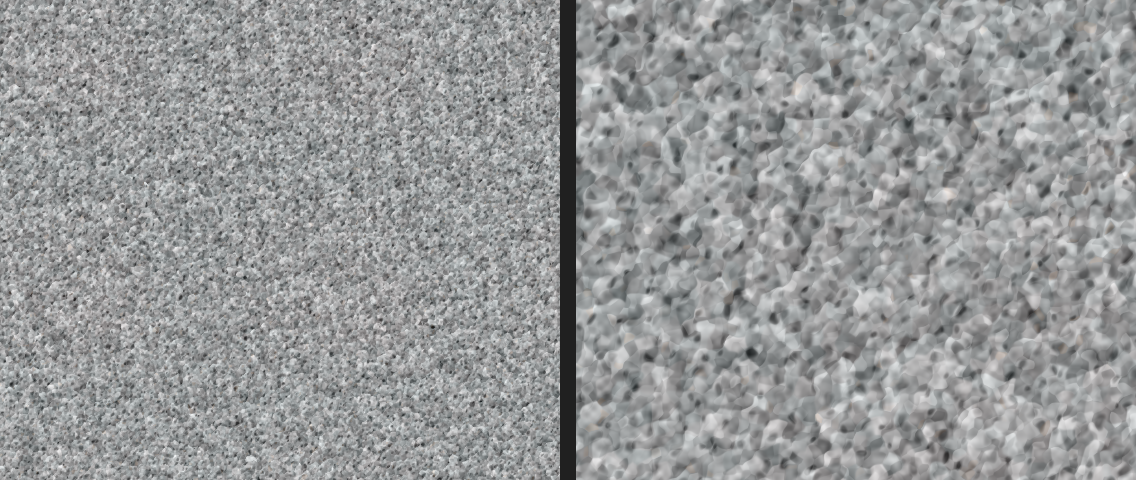
Left, the full canvas; right, a detail of the centre.
A WebGL 1 fragment shader for this texture:

```glsl
precision highp float;

// Fine grey granite: pale, ragged mineral grains of two sizes with small dark
// pits between them. Grains are blended, slightly slanted Voronoi cells on a
// warped plane; wrapped value noise adds patches, grit and faint tint drift.

uniform vec2 u_resolution;

const vec2 GRAIN_CELLS = vec2(116.0, 99.0);
const vec2 CHIP_CELLS = vec2(190.0, 163.0);
const vec2 PIT_CELLS = vec2(82.0, 70.0);
const vec2 PATCH_CELLS = vec2(76.0, 65.0);
const vec2 WARP_CELLS = vec2(170.0, 145.0);
const vec2 GRIT_CELLS = vec2(256.0, 219.0);
const vec2 DRIFT_CELLS = vec2(3.0);
const vec2 SLANT = vec2(0.53, 0.848);

const float BASE_SHADE = 0.626;
const float WARP_SIZE = 0.0036;
const vec3 COOL_BIAS = vec3(-0.006, 0.001, 0.004);
const vec3 GREEN_TINT = vec3(-0.022, 0.004, 0.007);
const vec3 WARM_TINT = vec3(0.03, 0.0, -0.025);

float hash(vec2 p, float seed) {
  return fract(sin(dot(p, vec2(127.1, 311.7)) + seed * 17.31) * 43758.5453);
}

vec2 hash2(vec2 p, float seed) {
  return vec2(hash(p, seed), hash(p, seed + 1.0));
}

// Value noise that wraps after a whole number of cells, centred on zero.
float wrappedNoise(vec2 uv, vec2 cells, float seed) {
  vec2 p = uv * cells;
  vec2 cell = floor(p);
  vec2 f = fract(p);
  f = f * f * (3.0 - 2.0 * f);
  vec2 lo = mod(cell, cells);
  vec2 hi = mod(cell + 1.0, cells);
  float bottom = mix(hash(lo, seed), hash(vec2(hi.x, lo.y), seed), f.x);
  float top = mix(hash(vec2(lo.x, hi.y), seed), hash(hi, seed), f.x);
  return mix(bottom, top, f.y) - 0.5;
}

// Length of an offset that is compressed along the given direction.
float slantedLength(vec2 offset, vec2 direction, float stretch) {
  float along = dot(offset, direction) / stretch;
  float across = dot(offset, vec2(-direction.y, direction.x));
  return length(vec2(along, across));
}

// Returns blended grain shade, blended tint and lit slope.
vec3 grains(vec2 uv, vec2 cells, float seed) {
  vec2 p = uv * cells;
  vec2 cell = floor(p);
  vec4 sum = vec4(0.0);
  for (int y = -1; y <= 1; y++) {
    for (int x = -1; x <= 1; x++) {
      vec2 neighbour = cell + vec2(float(x), float(y));
      vec2 id = mod(neighbour, cells);
      vec2 offset = p - neighbour - 0.05 - 0.9 * hash2(id, seed);
      float d = slantedLength(offset, SLANT, 1.2);
      // Unequal weights let some grains grow over their neighbours.
      float growth = mix(0.3, 2.5, hash(id, seed + 4.0));
      float weight = growth * exp(-17.0 * d * d);
      float slope = dot(offset, vec2(-0.6, 0.8));
      sum += weight * vec4(hash(id, seed + 2.0), hash(id, seed + 3.0), slope, 1.0);
    }
  }
  return sum.xyz / max(sum.w, 1e-6);
}

// Soft, slanted dark holes of varied size and depth.
float pits(vec2 uv, vec2 cells, float seed) {
  vec2 p = uv * cells;
  vec2 cell = floor(p);
  float depth = 0.0;
  for (int y = -1; y <= 1; y++) {
    for (int x = -1; x <= 1; x++) {
      vec2 neighbour = cell + vec2(float(x), float(y));
      vec2 id = mod(neighbour, cells);
      vec2 offset = p - neighbour - hash2(id, seed);
      float radius = mix(0.08, 0.26, hash(id, seed + 2.0));
      float d = slantedLength(offset, SLANT, 1.4);
      float hole = 1.0 - smoothstep(radius * 0.4, radius + 0.09, d);
      depth = max(depth, hole * mix(0.3, 1.0, hash(id, seed + 3.0)));
    }
  }
  return depth;
}

void main() {
  vec2 uv = gl_FragCoord.xy / u_resolution;
  vec2 warp = vec2(wrappedNoise(uv, WARP_CELLS, 61.0), wrappedNoise(uv, WARP_CELLS, 71.0));
  vec2 ragged = uv + WARP_SIZE * warp;
  vec3 grain = grains(ragged, GRAIN_CELLS, 1.0);
  vec3 chip = grains(ragged, CHIP_CELLS, 81.0);
  float drift = wrappedNoise(uv * 2.0, DRIFT_CELLS, 11.0);

  float shade = BASE_SHADE;
  shade += 0.24 * (grain.x - 0.5) + 0.09 * grain.z;
  shade += 0.18 * (chip.x - 0.5);
  shade += 0.06 * wrappedNoise(uv, PATCH_CELLS, 31.0);
  shade += 0.19 * wrappedNoise(uv, GRIT_CELLS, 41.0);
  shade += 0.01 * drift;
  shade -= 0.26 * pits(ragged, PIT_CELLS, 51.0);

  // Cool grey overall, with greenish regions and a few warm grains.
  vec3 tint = COOL_BIAS - 0.7 * GREEN_TINT * drift;
  tint += GREEN_TINT * (grain.y - 0.5);
  tint += WARM_TINT * smoothstep(0.93, 0.99, chip.y);
  gl_FragColor = vec4(clamp(vec3(shade) + tint, 0.0, 1.0), 1.0);
}
```
